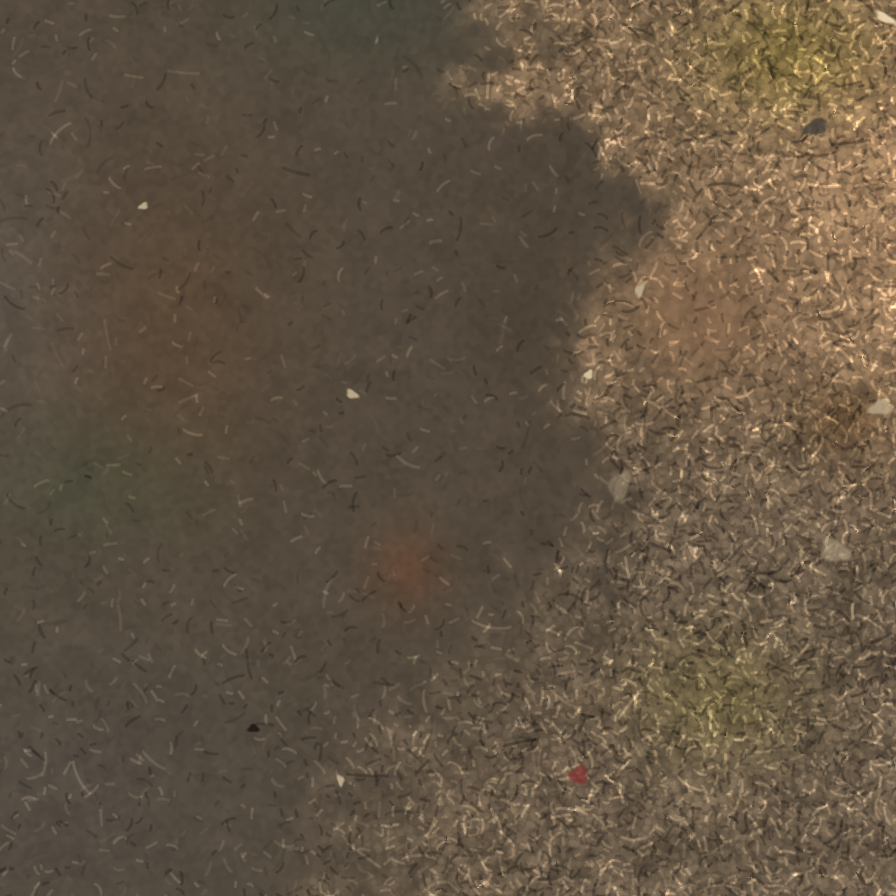
Write a WebGL 1 fragment shader that draws this texture.

```glsl
precision highp float;
uniform vec2 u_resolution;

vec2 hash2(vec2 p) {
  vec3 q = fract(p.xyx * vec3(0.1031, 0.1030, 0.0973));
  q += dot(q, q.yzx + 33.33);
  return fract((q.xx + q.yz) * q.zy);
}

// Cellular noise: x is the nearest distance, y a smooth blend of cell values.
vec2 cellular(vec2 p) {
  vec2 cell = floor(p);
  float nearest = 2.0, sum = 0.0, total = 0.0;
  for (int j = -1; j <= 1; j++) {
    for (int i = -1; i <= 1; i++) {
      vec2 id = cell + vec2(float(i), float(j));
      vec2 offset = id + hash2(id) - p;
      float d2 = dot(offset, offset);
      float weight = exp(-5.0 * d2);
      nearest = min(nearest, d2);
      sum += weight * hash2(id + 71.0).x;
      total += weight;
    }
  }
  return vec2(sqrt(nearest), sum / total);
}

float blob(vec2 p, vec2 center, vec2 radius) {
  vec2 q = (p - center) / radius;
  return exp(-dot(q, q));
}

vec2 rotate(vec2 p, float angle) {
  float c = cos(angle), s = sin(angle);
  return vec2(c * p.x + s * p.y, c * p.y - s * p.x);
}

// Scattered curved blades: x is coverage, y a random tone.
vec2 blades(vec2 p, float scale, float seed, float density, float width, float aa) {
  vec2 g = p * scale + seed * 3.7;
  vec2 cell = floor(g);
  vec2 result = vec2(0.0, 0.5);
  for (int j = -1; j <= 1; j++) {
    for (int i = -1; i <= 1; i++) {
      vec2 id = cell + vec2(float(i), float(j));
      vec2 place = hash2(id + seed * 17.0);
      vec2 kind = hash2(id + seed * 31.0 + 9.0);
      vec2 q = rotate(g - id - place, kind.y * 3.1416);
      q.y += (place.x - 0.5) * 1.1 * q.x * q.x;
      float reach = 0.15 + 0.45 * place.y * place.y;
      float d = length(vec2(max(abs(q.x) - reach, 0.0), q.y)) / scale;
      float cover = 1.0 - smoothstep(width * 0.4, width + aa, d);
      cover *= smoothstep(kind.x - 0.04, kind.x + 0.04, density);
      if (cover > result.x) result = vec2(cover, fract(kind.x * 7.0 + place.x));
    }
  }
  return result;
}

// Irregular rounded chip with a soft rim.
float chip(vec2 p, vec2 center, vec2 radius, float angle, float aa) {
  vec2 q = rotate(p - center, angle) / radius;
  float bump = 0.15 * sin(3.0 * atan(q.y, q.x + 0.0001) + angle * 5.0);
  float soft = aa / min(radius.x, radius.y);
  return 1.0 - smoothstep(0.75 - soft, 1.0 + soft, length(q) + bump);
}

// How far the dry grass has taken over from the packed soil.
float grassMask(vec2 p, float wobble) {
  float edge = mix(0.41, 0.665, smoothstep(0.0, 0.45, p.y));
  edge += 0.06 * blob(p, vec2(p.x, 0.76), vec2(1.0, 0.07));
  edge -= 0.09 * smoothstep(0.8, 0.9, p.y);
  float spread = mix(0.14, 0.055, smoothstep(0.1, 0.5, p.y));
  return smoothstep(-spread, spread, p.x - edge + wobble * 0.11);
}

vec3 soilColor(vec2 p) {
  vec3 c = vec3(0.325, 0.285, 0.235);
  c += vec3(0.025, -0.005, -0.02) * blob(p, vec2(0.19, 0.63), vec2(0.12, 0.18));
  c += vec3(0.06, 0.0, -0.02) * blob(p, vec2(0.455, 0.365), vec2(0.04, 0.045));
  c += vec3(-0.025, 0.005, -0.005) * blob(p, vec2(0.1, 0.46), vec2(0.13, 0.08));
  c += vec3(-0.03, 0.0, 0.0) * blob(p, vec2(0.4, 0.99), vec2(0.14, 0.07));
  c += vec3(0.035, 0.035, 0.04) * blob(p, vec2(0.0, 0.67), vec2(0.12, 0.17));
  c += vec3(0.0, 0.008, 0.02) * blob(p, vec2(0.05, 0.1), vec2(0.3, 0.25));
  return c - 0.02 * blob(p, vec2(0.6, 0.67), vec2(0.08, 0.18));
}

vec3 grassColor(vec2 p, float bare) {
  vec3 c = mix(vec3(0.42, 0.36, 0.29), vec3(0.51, 0.42, 0.32), smoothstep(0.35, 0.75, p.y));
  c = mix(c, vec3(0.68, 0.54, 0.40), 0.85 * blob(p, vec2(1.02, 0.76), vec2(0.17, 0.24)));
  c += vec3(0.0, 0.02, -0.06) * blob(p, vec2(0.88, 0.94), vec2(0.1, 0.07));
  c += vec3(0.01, 0.02, -0.03) * blob(p, vec2(0.8, 0.22), vec2(0.09, 0.07));
  c -= 0.09 * blob(p, vec2(0.94, 0.53), vec2(0.05, 0.04));
  return mix(c, vec3(0.50, 0.39, 0.29), bare);
}

void main() {
  vec2 p = gl_FragCoord.xy / u_resolution;
  float aa = 1.0 / u_resolution.y;
  float broad = cellular(p * 14.0).y - 0.5;
  float medium = cellular(p * 42.0 + 5.0).y - 0.5;
  vec2 fine = cellular(p * 150.0);
  float grass = grassMask(p, broad + 0.6 * medium);
  float bare = blob(p, vec2(0.78, 0.65), vec2(0.10, 0.085));
  float litter = grass * (1.0 - 0.8 * bare);

  // Ground tone and mottling
  vec3 color = mix(soilColor(p), grassColor(p, bare), grass);
  float mottle = 0.10 * broad + 0.22 * medium + 0.30 * (fine.y - 0.5);
  color *= 1.0 + mottle * mix(0.35, 1.0, litter);
  color *= 1.0 - 0.12 * litter * smoothstep(0.35, 0.8, fine.x);

  // Dry blades and their shadows, from coarse to fine
  float lower = 1.0 - smoothstep(0.1, 0.45, p.y);
  float density = mix(0.07 + 0.12 * lower, 0.8, litter);
  for (int k = 0; k < 6; k++) {
    float layer = float(k);
    float scale = 24.0 + 13.0 * layer;
    vec2 b = blades(p, scale, layer + 1.0, density * (0.45 + 0.11 * layer), 0.0016, aa);
    float tone = mix(0.62, 1.5, smoothstep(0.15, 0.9, b.y));
    vec3 blade = color * tone + vec3(0.03, 0.025, 0.015) * step(0.5, b.y);
    color = mix(color, blade, b.x * mix(0.5, 0.62, litter));
  }

  // Sparse specks of grit
  vec2 grit = blades(p, 34.0, 12.0, 0.09, 0.002, aa);
  color = mix(color, color * mix(0.55, 1.6, grit.y), 0.45 * grit.x);

  // Pale chips, dark stones and a red fleck
  vec3 pale = vec3(0.72, 0.65, 0.53);
  color = mix(color, pale, chip(p, vec2(0.160, 0.770), vec2(0.006, 0.004), 0.4, aa));
  color = mix(color, pale, chip(p, vec2(0.393, 0.560), vec2(0.008, 0.005), -0.5, aa));
  color = mix(color, pale, chip(p, vec2(0.714, 0.676), vec2(0.009, 0.005), 1.2, aa));
  color = mix(color, pale * 1.15, chip(p, vec2(0.657, 0.582), vec2(0.006, 0.005), 0.7, aa));
  color = mix(color, pale, chip(p, vec2(0.380, 0.129), vec2(0.007, 0.004), 1.8, aa));
  color = mix(color, pale, 0.8 * chip(p, vec2(0.983, 0.545), vec2(0.015, 0.009), 0.2, aa));
  color = mix(color, pale, 0.5 * chip(p, vec2(0.932, 0.385), vec2(0.020, 0.013), -0.4, aa));
  color = mix(color, pale, 0.4 * chip(p, vec2(0.692, 0.458), vec2(0.019, 0.012), 1.2, aa));
  color = mix(color, pale * 1.25, chip(p, vec2(0.988, 0.980), vec2(0.014, 0.005), -0.5, aa));
  color = mix(color, vec3(0.27, 0.25, 0.23), 0.85 * chip(p, vec2(0.910, 0.858), vec2(0.015, 0.010), 0.3, aa));
  color = mix(color, vec3(0.14, 0.11, 0.09), chip(p, vec2(0.283, 0.187), vec2(0.007, 0.005), 0.0, aa));
  color = mix(color, vec3(0.50, 0.20, 0.19), 0.75 * chip(p, vec2(0.646, 0.135), vec2(0.012, 0.011), 0.6, aa));
  gl_FragColor = vec4(clamp(color, 0.0, 1.0), 1.0);
}
```
